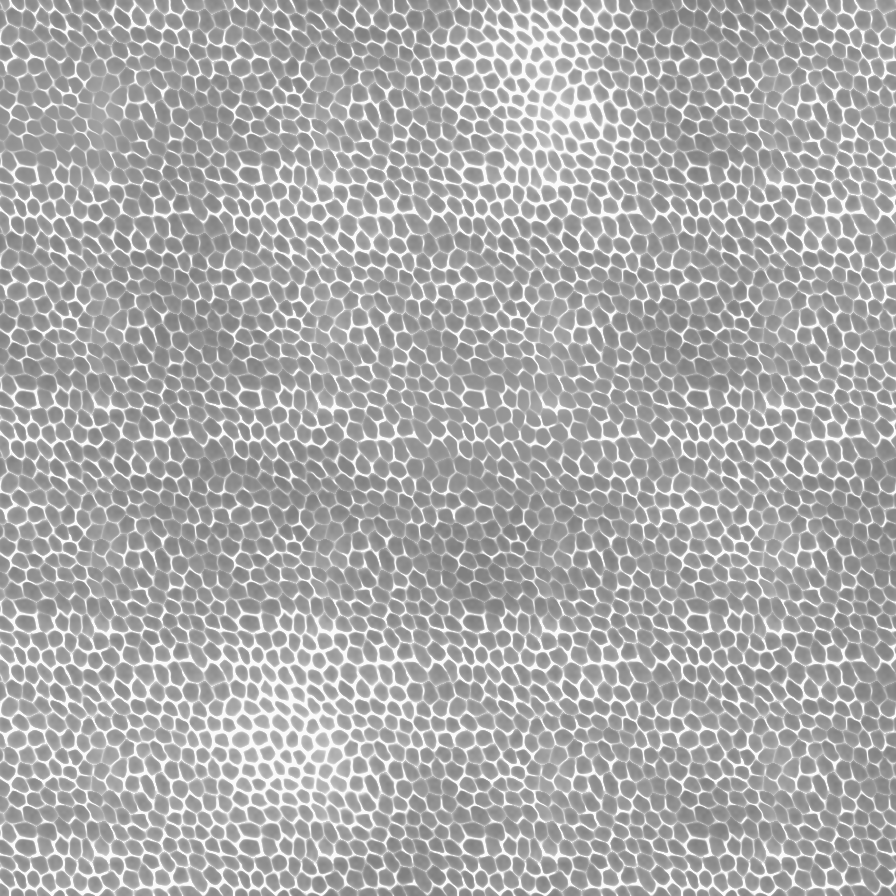
Write a Shadertoy shader that draws this texture.

```glsl
// Grey honeycomb tissue: a repeating, leaning hexagonal Voronoi lattice with
// slight jitter. Each wall has its own light and breaks into thin bright pieces
// on a soft grey halo; broad patches of light and calm change the strength.

const float TILES = 4.0;                 // repeats of the tissue per canvas
const float CELLS = 14.0;                // cells per repeat, an even number
const float LEAN = 4.0;                  // whole cells of sideways lean per repeat
const float JITTER = 0.38;
const float WARP = 0.75;
const float ROUGHNESS = 0.13;            // small wobble of the walls
const float ROW_HEIGHT = 0.866;          // regular hexagons before the lean
const float CORNER_SHARPNESS = 16.0;
const float WALL_WIDTH = 0.055;
const float HALO_WIDTH = 0.11;
const float CORE_LIGHT = 0.36;
const float HALO_LIGHT = 0.17;
const float CELL_GREY = 0.543;
const float CALM_GREY = 0.592;
const float DARKEST = 0.50;
const vec2 GLOW_TOP = vec2(0.62, 0.91);
const vec2 GLOW_BOTTOM = vec2(0.34, 0.17);
const vec2 CALM_LEFT = vec2(0.07, 0.86);
const vec2 CALM_MIDDLE = vec2(0.57, 0.53);

float hash(vec2 p) {
    vec3 q = fract(vec3(p.xyx) * 0.1031);
    q += dot(q, q.yzx + 33.33);
    return fract((q.x + q.y) * q.z);
}

// Value noise that repeats after the given number of lattice steps
float noise(vec2 p, float period) {
    vec2 i = floor(p), f = fract(p);
    f = f * f * (3.0 - 2.0 * f);
    vec2 a = mod(i, period), b = mod(i + 1.0, period);
    return mix(mix(hash(a), hash(vec2(b.x, a.y)), f.x),
               mix(hash(vec2(a.x, b.y)), hash(b), f.x), f.y);
}

float blob(vec2 p, vec2 center, vec2 radius) {
    vec2 d = (p - center) / radius;
    return exp(-dot(d, d));
}

// Names a cell alike in every repeat, undoing the lean
vec2 cellKey(vec2 id) {
    return mod(vec2(id.x - LEAN * floor(id.y / CELLS), id.y), CELLS);
}

// Offset from p to a cell centre of the staggered lattice
vec2 toCell(vec2 id, vec2 p) {
    vec2 key = cellKey(id);
    vec2 shift = vec2(hash(key + 17.0), hash(key + 71.0)) - 0.5;
    vec2 center = id + vec2(0.5 * mod(id.y, 2.0), 0.0) + JITTER * shift;
    return (center - p) * vec2(1.0, ROW_HEIGHT);
}

// Returns rounded wall distance, cell random, height below the centre, wall random
vec4 tissue(vec2 p) {
    vec2 base = floor(p), nearestId = base, nearest = vec2(0.0);
    float best = 1e3;
    for (int y = -2; y <= 2; y++)
    for (int x = -2; x <= 2; x++) {
        vec2 id = base + vec2(x, y);
        vec2 d = toCell(id, p);
        float dist = dot(d, d);
        if (dist < best) { best = dist; nearest = d; nearestId = id; }
    }
    vec2 key = cellKey(nearestId);
    float sum = 0.0, light = 0.0;
    for (int y = -2; y <= 2; y++)
    for (int x = -2; x <= 2; x++) {
        if (x == 0 && y == 0) continue;
        vec2 id = nearestId + vec2(x, y);
        vec2 d = toCell(id, p);
        float weight = exp(-CORNER_SHARPNESS * dot(0.5 * (d + nearest), normalize(d - nearest)));
        sum += weight;
        light += weight * hash(key + cellKey(id) + 40.0);
    }
    return vec4(-log(sum) / CORNER_SHARPNESS, hash(key + 5.0), nearest.y, light / sum);
}

void mainImage(out vec4 fragColor, in vec2 fragCoord) {
    vec2 uv = fragCoord / iResolution.y;
    vec2 tile = uv * TILES;
    vec2 p = tile * CELLS;
    float pixel = TILES * CELLS / iResolution.y;

    // Uneven cell sizes, rough walls and the lean
    vec2 bend = vec2(noise(tile * 4.0, 4.0), noise(tile * 4.0 + 2.5, 4.0)) - 0.5;
    vec2 wobble = vec2(noise(p * 2.5, CELLS * 2.5), noise(p * 2.5 + 7.3, CELLS * 2.5)) - 0.5;
    vec2 leaning = p + WARP * bend + ROUGHNESS * wobble;
    leaning.x += leaning.y * LEAN / CELLS;
    vec4 cell = tissue(leaning);

    // Broad light over the canvas, and spots that return in each repeat
    float broad = 0.65 * noise(uv * 5.0 + 11.0, 97.0) + 0.35 * noise(uv * 11.0, 97.0);
    float glow = blob(uv, GLOW_TOP, vec2(0.10, 0.11))
               + blob(uv, GLOW_BOTTOM, vec2(0.11, 0.11));
    glow *= 0.4 + 1.1 * noise(uv * 22.0 + 4.0, 97.0);
    float calm = min(blob(uv, CALM_LEFT, vec2(0.11, 0.07))
                   + blob(uv, CALM_MIDDLE, vec2(0.16, 0.07)), 1.0);
    vec2 local = fract(tile);
    float spot = blob(local, vec2(0.45, 0.19), vec2(0.11, 0.04))
               + 0.6 * blob(local, vec2(0.65, 0.62), vec2(0.07, 0.05));
    float veil = blob(local, vec2(0.46, 0.50), vec2(0.07, 0.22));

    // Wall strength: each wall differs, and gaps run along it
    float patchy = noise(tile * 5.0 + 1.3, 5.0);
    float strength = (0.45 + 0.65 * patchy) * (0.6 + 0.8 * broad) * (1.0 - 0.6 * veil);
    strength += 0.45 * glow + 0.45 * spot;
    float gaps = smoothstep(0.25, 0.75, noise(p * 2.0 + 0.4, CELLS * 2.0));
    float pieces = (0.15 + 1.1 * gaps) * (0.45 + 1.1 * cell.w);
    float coreStrength = strength * mix(pieces, 1.0, 0.7 * min(glow, 1.0));
    float haloStrength = strength * (1.0 - 0.75 * calm) * (1.0 + 0.6 * cell.z);
    haloStrength *= 0.7 + 0.6 * cell.w;

    // Cell bodies with faint grain and haze
    float grain = noise(p * 4.0, CELLS * 4.0) - 0.5;
    float body = CELL_GREY + 0.09 * (broad - 0.5) + 0.05 * (cell.y - 0.5);
    body += 0.05 * grain + 0.05 * cell.z;
    body = mix(body, CALM_GREY, 0.85 * calm);
    body += 0.09 * glow + 0.07 * veil + 0.07 * spot;

    // Sharp wall core and soft halo
    float width = max(WALL_WIDTH + 0.03 * glow, 0.5 * pixel);
    float ridge = max(cell.x, 0.0) / width;
    float core = exp(-ridge * ridge);
    float halo = exp(-cell.x / HALO_WIDTH);
    float grey = body + CORE_LIGHT * coreStrength * core + HALO_LIGHT * haloStrength * halo;
    fragColor = vec4(vec3(clamp(grey, DARKEST, 0.98)), 1.0);
}
```
